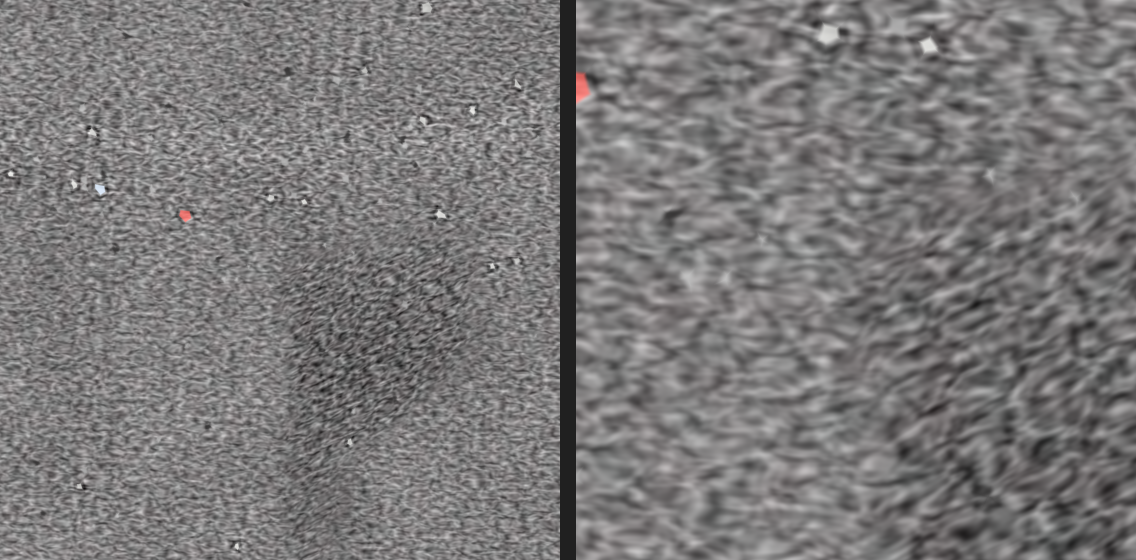
Left: the whole. Right: its middle third, enlarged.
This texture is drawn by a WebGL 2 fragment shader. Its source:

```glsl
#version 300 es
precision highp float;

uniform vec2 u_resolution;
out vec4 outColor;

const float BASE_GREY = 0.5;
const float GRAIN_CONTRAST = 0.31;
const vec2 GRAIN_FREQ = vec2(66.0, 132.0);
const float FLAT_TILT = -0.04;
const float STAIN_TILT = 0.42;
const float STAIN_DEPTH = 0.105;
const float BAND_HEIGHT = 0.74;
const float EDGE = 0.0016;
const vec3 CHIP_WARM = vec3(0.85, 0.85, 0.84);
const vec3 CHIP_COOL = vec3(0.83, 0.88, 0.94);
const vec3 CHIP_RED = vec3(0.93, 0.47, 0.45);
const vec2 RED_SPOT = vec2(0.331, 0.615);
const vec3 PIT_COLOR = vec3(0.19, 0.185, 0.185);

float hash(vec2 p) {
    return fract(sin(dot(p, vec2(127.1, 311.7))) * 43758.5453);
}

vec2 direction(float a) {
    return vec2(cos(a), sin(a));
}

mat2 rotation(float a) {
    vec2 d = direction(a);
    return mat2(d.x, -d.y, d.y, d.x);
}

float corner(vec2 cell, vec2 offset) {
    return dot(direction(6.2832 * hash(cell)), offset);
}

// Gradient noise, roughly -0.7 to 0.7
float noise(vec2 p) {
    vec2 i = floor(p), f = fract(p);
    vec2 w = f * f * f * (f * (f * 6.0 - 15.0) + 10.0);
    vec2 x = vec2(1.0, 0.0);
    return mix(mix(corner(i, f), corner(i + x, f - x), w.x),
               mix(corner(i + x.yx, f - x.yx), corner(i + 1.0, f - 1.0), w.x), w.y);
}

// Stretched grain running along one tilt
float grain(vec2 p, float tilt) {
    vec2 q = rotation(tilt) * p * GRAIN_FREQ;
    q += 0.5 * vec2(noise(q * 0.45 + 31.0), noise(q * 0.45 + 77.0));
    return noise(q) + 0.62 * noise(q * vec2(1.75, 1.6) + 19.3);
}

// Dark patch, wide in the middle and narrowing downwards
float stainMask(vec2 p) {
    vec2 q = p + 0.035 * vec2(noise(p * 9.0), noise(p * 9.0 + 40.0))
               + 0.02 * noise(p * 28.0);
    float right = mix(0.68, 0.9, smoothstep(0.12, 0.42, q.y));
    float sides = smoothstep(0.485, 0.55, q.x) * (1.0 - smoothstep(right - 0.14, right + 0.03, q.x));
    float top = 1.0 - smoothstep(0.47, 0.66, q.y + 0.15 * (0.7 - q.x));
    return sides * top * mix(0.6, 1.0, smoothstep(0.1, 0.35, q.y));
}

float bandMask(vec2 p, float width) {
    float d = (p.y - BAND_HEIGHT - 0.12 * (p.x - 0.45) * (p.x - 0.45)) / width;
    return exp(-d * d);
}

// Distance to an irregular five sided stone
float stone(vec2 q, float radius, vec2 seed) {
    float d = -1.0;
    for (int k = 0; k < 5; k++) {
        float h = hash(seed + float(k) * 3.7);
        float a = 1.2566 * (float(k) + 0.6 * h) + 6.2832 * hash(seed);
        d = max(d, dot(q, direction(a)) - radius * (0.6 + 0.6 * h));
    }
    return d;
}

// Nearest scattered stone: distance and a random tone
vec2 scatter(vec2 p, float cells, float chance, float bandChance, vec2 sizes, float seed) {
    vec2 best = vec2(1.0, 0.0);
    vec2 home = floor(p * cells);
    for (int y = -1; y <= 1; y++) {
        for (int x = -1; x <= 1; x++) {
            vec2 cell = home + vec2(x, y);
            vec2 id = cell + seed;
            vec2 center = (cell + vec2(hash(id + 5.1), hash(id + 9.4))) / cells;
            if (hash(id) > chance + bandChance * bandMask(center + vec2(0.0, 0.05), 0.1)) continue;
            float size = hash(id + 2.3);
            float d = stone(p - center, mix(sizes.x, sizes.y, size * size), id);
            if (d < best.x) best = vec2(d, hash(id + 7.7));
        }
    }
    return best;
}

float cover(float d, float soft) {
    return 1.0 - smoothstep(-soft, soft, d);
}

void main() {
    vec2 p = gl_FragCoord.xy / u_resolution.y;
    float edge = max(EDGE, 0.8 / u_resolution.y);
    float stain = stainMask(p);

    vec2 chip = scatter(p, 12.0, 0.09, 0.2, vec2(0.0045, 0.0125), 13.0);
    vec2 crumb = scatter(p, 34.0, 0.008, 0.1, vec2(0.003, 0.007), 61.0);
    vec2 pit = scatter(p, 11.0, 0.13, 0.0, vec2(0.004, 0.011), 97.0);
    float redDist = stone(p - RED_SPOT, 0.0125, vec2(4.0, 8.0));
    float nearest = min(chip.x, redDist);
    float halo = exp(-max(nearest, 0.0) / 0.011);

    // Asphalt surface
    float texture1 = mix(grain(p, FLAT_TILT), grain(p, STAIN_TILT), smoothstep(0.15, 0.7, stain));
    float patches = 0.05 * noise(p * 5.0 + 3.0) + 0.04 * noise(p * vec2(18.0, 24.0));
    float contrast = GRAIN_CONTRAST * (1.0 + 0.2 * stain + 0.6 * halo + 0.2 * bandMask(p, 0.07));
    float grey = BASE_GREY + patches + contrast * texture1;
    grey += 0.035 * bandMask(p, 0.035) - STAIN_DEPTH * stain;
    vec3 color = vec3(grey) + vec3(0.005, -0.002, -0.001) * (1.0 + 3.0 * noise(p * 30.0));

    // Pits and pale crumbs
    float pitEdge = pit.x + 0.005 * texture1;
    color = mix(color, PIT_COLOR, 0.8 * cover(pitEdge, 0.004));
    color = mix(color, vec3(0.7 + 0.12 * crumb.y), 0.75 * cover(crumb.x, 0.0025));

    // Bright chips with a thin dark rim
    float rim = (nearest - 0.0045) / 0.0025;
    color -= 0.13 * exp(-rim * rim);
    vec3 chipColor = mix(CHIP_WARM, CHIP_COOL, step(0.7, chip.y)) * mix(0.88, 1.06, fract(chip.y * 7.0));
    color = mix(color, chipColor + 0.08 * texture1, cover(chip.x, edge));
    color = mix(color, CHIP_RED + 0.15 * texture1, cover(redDist, edge));

    outColor = vec4(clamp(color, 0.0, 1.0), 1.0);
}
```
